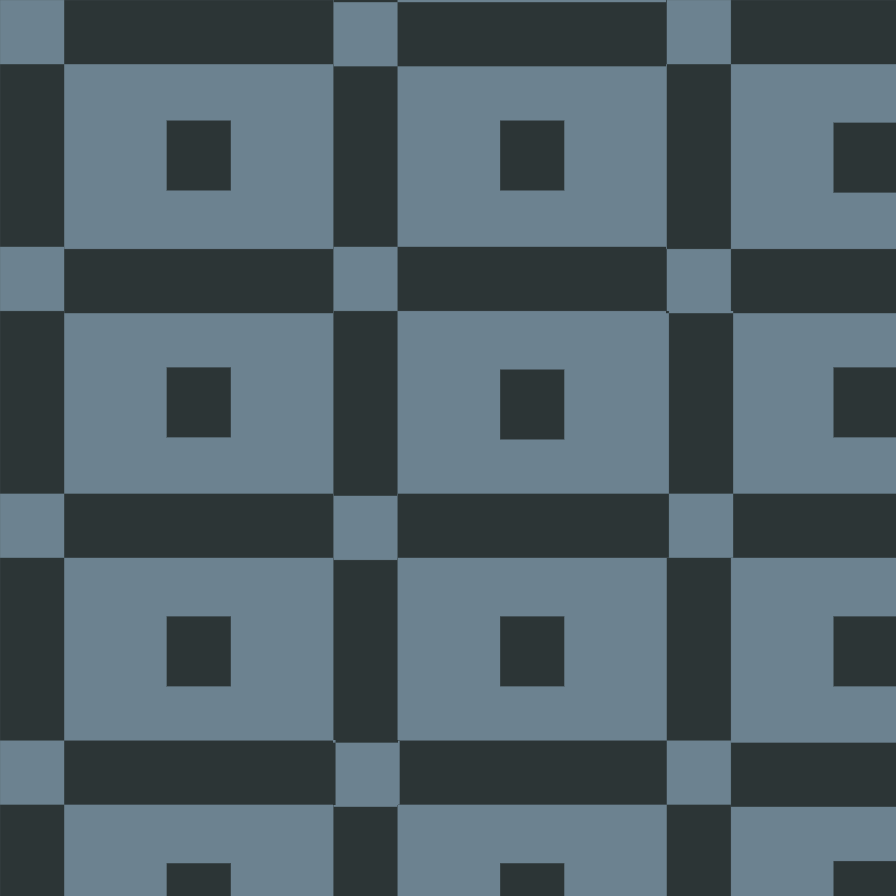
Write a Shadertoy shader that draws this pattern.

```glsl
// A woven lattice of dark bars whose crossings turn light, with a small dark
// block centred in each panel. Bars are bands in a repeated cell, combined by
// exclusive-or; a hash nudges single pieces slightly out of line.
#define PERIOD vec2(0.3721, 0.2755)
#define BAR 0.0716
#define BLOCK vec2(0.0716, 0.0781)
#define NUDGE 0.0024
#define NUDGE_SHARE vec2(0.2, 0.4)
#define MARGIN 0.001
#define SOFTNESS 0.0013
#define LIGHT vec3(0.424, 0.510, 0.563)
#define DARK vec3(0.173, 0.208, 0.212)

float hash(vec2 p) {
    vec3 q = fract(p.xyx * vec3(0.1031, 0.1030, 0.0973));
    q += dot(q, q.yzx + 33.33);
    return fract((q.x + q.y) * q.z);
}

// Offset of one piece: either none or a single small step
float nudge(vec2 id, float share) {
    return NUDGE * step(1.0 - share, hash(id + 7.0));
}

// Smooth coverage from a signed distance, negative inside
float cover(float d, float width) {
    return clamp(0.5 - d / width, 0.0, 1.0);
}

float band(float x, float start, float width) {
    return cover(abs(x - start - 0.5 * BAR) - 0.5 * BAR, width);
}

void mainImage(out vec4 fragColor, in vec2 fragCoord) {
    float width = max(SOFTNESS, 1.0 / iResolution.y);

    // Cells are counted from the top left corner
    vec2 p = vec2(fragCoord.x, iResolution.y - fragCoord.y) / iResolution.y + MARGIN;
    vec2 cell = floor(p / PERIOD);
    vec2 local = p - cell * PERIOD;

    // Crossings and the bar pieces between them move separately
    vec2 part = step(vec2(BAR + MARGIN), local);
    float shiftX = nudge(vec2(cell.x, 2.0 * cell.y + part.y), NUDGE_SHARE.x);
    float shiftY = nudge(vec2(2.0 * cell.x + part.x, cell.y) + 31.0, NUDGE_SHARE.y);

    // Bars cancel each other where they cross
    float upright = band(local.x, MARGIN + shiftX, width);
    float level = band(local.y, MARGIN + shiftY, width);
    float dark = upright + level - 2.0 * upright * level;

    // Block in the middle of the panel
    vec2 center = 0.5 * (PERIOD + BAR) + MARGIN;
    center.y += nudge(cell + 53.0, NUDGE_SHARE.y);
    vec2 d = abs(local - center) - 0.5 * BLOCK;
    dark = max(dark, cover(max(d.x, d.y), width));

    fragColor = vec4(mix(LIGHT, DARK, dark), 1.0);
}
```
